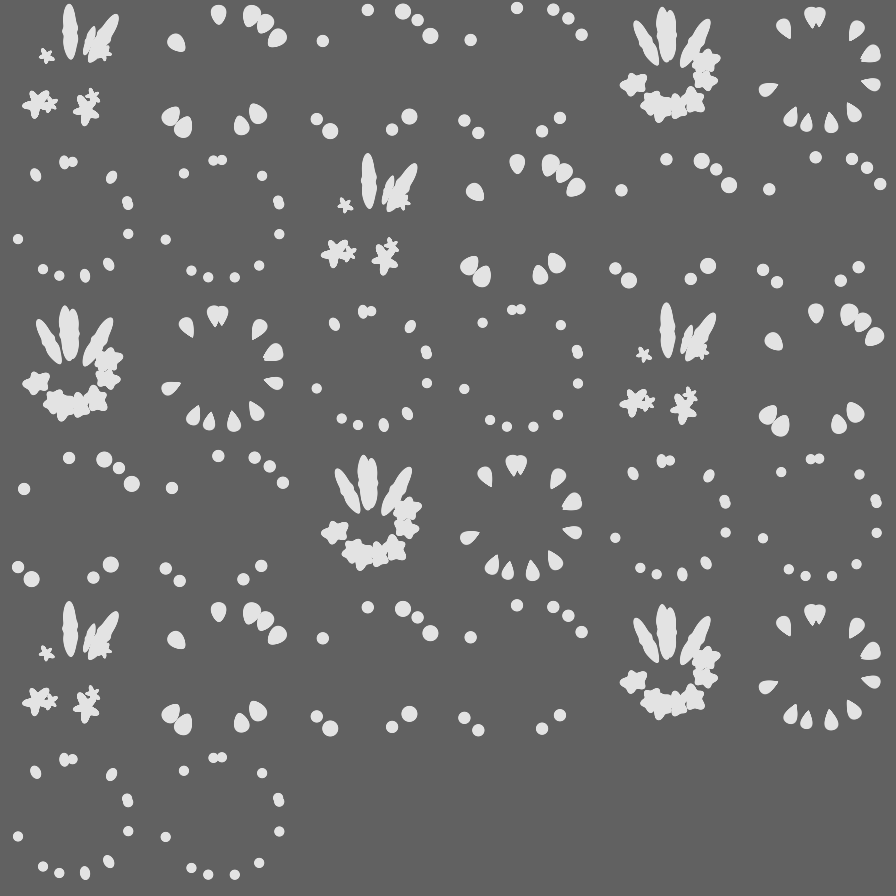
A Shadertoy shader for this pattern:

```glsl
// Six by six sheet of animation frames: two flat grey bursts, four frames each,
// whose long shards fly apart and shrink into rings of small round dots.
// Every shard is an ellipse distance placed on a ring by layered sines.

const float TAU = 6.2831853;
const vec3 SLATE = vec3(0.38);
const vec3 PALE = vec3(0.89);

float hash(float n) {
    return fract(sin(n * 12.99 + 4.1) * 437.58);
}

// Approximate signed distance to an ellipse with the given half axes
float ellipseDistance(vec2 p, vec2 radii) {
    float k0 = length(p / radii) + 1e-3;
    float k1 = max(length(p / (radii * radii)), 1e-4);
    return k0 * (k0 - 1.0) / k1;
}

// Uneven spacing around the ring: clusters and gaps from four harmonics
float shardAngle(float turn, bool second) {
    vec4 swing = second ? vec4(0.307, 0.136, 0.187, 0.126)
                        : vec4(0.245, 0.297, 0.037, 0.226);
    vec4 phase = second ? vec4(0.96, -1.87, 0.09, -2.22)
                        : vec4(0.84, -0.68, -1.57, -0.72);
    float start = second ? -0.44 : 0.0;
    return start + turn + dot(swing, cos(vec4(1, 2, 3, 4) * turn + phase));
}

// One shard of a burst at an age from 0 (blast) to 3 (last dots)
float shardDistance(vec2 p, float id, float count, float age, bool second) {
    float angle = shardAngle(TAU * id / count, second);
    vec2 ray = vec2(cos(angle), sin(angle));
    float odd = mod(id, 2.0);
    float vigor = mix(second ? 0.9 : 0.55, 1.0, odd);
    float tall = smoothstep(0.55, 0.75, ray.y);
    float vary = hash(id + count);

    // Flight outwards, slowing with age
    float reach = age < 0.5 ? 0.62 * mix(0.6, 1.0, vigor)
                            : 1.0 - 0.3 * exp(-0.9 * age);
    float ring = second ? 52.0 + 3.0 * sin(angle) : 58.0 + 6.0 * sin(2.0 * angle);
    p -= ray * ring * reach;

    // Local frame: x along the shard, y across it
    vec2 axis = normalize(ray * vec2(1.0, 1.5));
    p = vec2(dot(p, axis), dot(p, vec2(-axis.y, axis.x)));

    // Blast: long blades upwards, ragged lumps elsewhere
    if (age < 0.5) {
        vec2 size = vec2(mix(11.5, 24.0, tall), mix(8.5, 6.4, tall)) * vigor;
        float spikes = sin(5.0 * atan(p.y, p.x + 0.01) + id * 2.3);
        float ragged = mix(second ? 1.6 : 3.0, 0.5, tall);
        return ellipseDistance(p, size) - ragged * vigor * spikes;
    }

    // Chips that narrow towards the centre
    if (age < 1.5) {
        vec2 size = (second ? vec2(8.8, 5.0) : vec2(8.8, 6.6)) * (0.82 + 0.3 * vary);
        p.y /= 1.0 + (second ? 0.6 : 0.3) * clamp(p.x / size.x, -1.0, 1.0);
        return ellipseDistance(p, size);
    }

    // Round dots, a few still stretched or large at first
    float fresh = (age < 2.5 ? 1.6 : 0.0) * step(0.75, vary);
    vec2 dotSize = vec2(second ? 4.4 : 5.3) + fresh * vec2(1.0, second ? 0.0 : 1.0);
    return ellipseDistance(p, dotSize);
}

void mainImage(out vec4 fragColor, in vec2 fragCoord) {
    // Frames read left to right from the top row, 128 units per side
    vec2 grid = 6.0 * fragCoord / iResolution.xy;
    vec2 cell = floor(grid);
    vec2 p = fract(grid) * 128.0 - vec2(62.0, 65.0);
    float pixel = 768.0 / iResolution.y;

    float frame = (5.0 - cell.y) * 6.0 + cell.x;
    float age = mod(frame, 4.0);
    bool second = mod(frame, 8.0) > 3.5;
    float count = second ? 12.0 : 9.0;

    // Union of all shards; the last four frames stay empty
    float d = 1e3;
    if (frame < 31.5) {
        for (float id = 0.0; id < count; id++) {
            d = min(d, shardDistance(p, id, count, age, second));
        }
    }

    float cover = 1.0 - smoothstep(-0.5, 0.5, d / pixel);
    fragColor = vec4(mix(SLATE, PALE, cover), 1.0);
}
```
